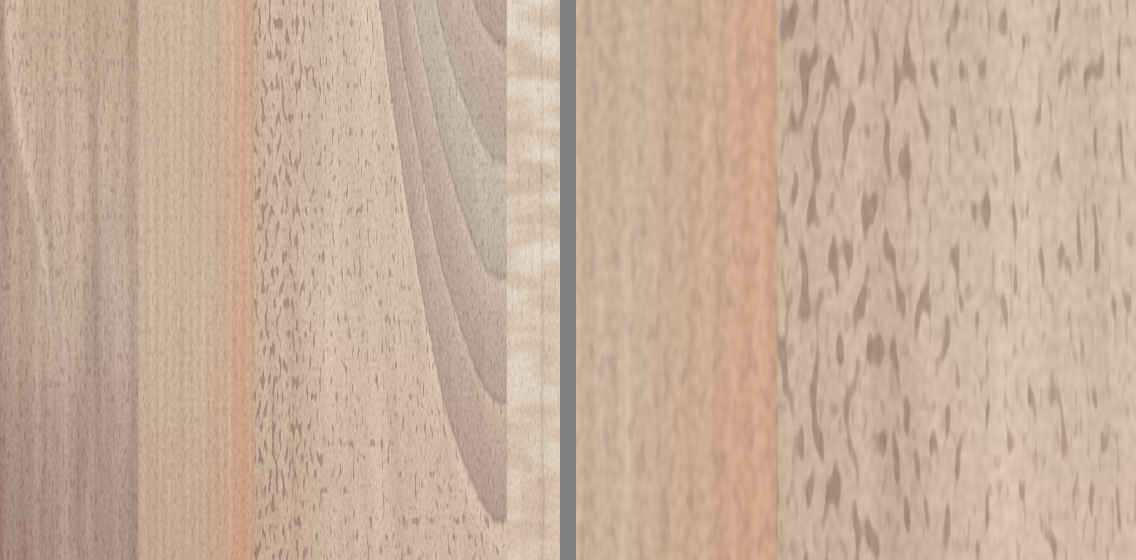
Left: the whole. Right: its middle third, enlarged.
Write a three.js fragment shader that draws this texture.

```glsl
// Four joined planks of pale walnut: striped, ribbed, cathedral-grained and rippled.
varying vec2 vUv;

const vec3 PALE = vec3(0.86, 0.81, 0.74);
const vec3 CREAM = vec3(0.82, 0.745, 0.665);
const vec3 TAN = vec3(0.775, 0.69, 0.605);
const vec3 PEACH = vec3(0.81, 0.665, 0.56);
const vec3 TAUPE = vec3(0.70, 0.625, 0.575);
const vec3 SAGE = vec3(0.735, 0.70, 0.64);
const vec3 UMBER = vec3(0.52, 0.43, 0.38);

// Plank seams, from left to right
const float SEAM_A = 0.247;
const float SEAM_B = 0.453;
const float SEAM_C = 0.905;

vec2 hashGradient(vec2 cell) {
  vec3 q = fract(cell.xyx * vec3(0.1031, 0.1030, 0.0973));
  q += dot(q, q.yzx + 33.33);
  float angle = 6.2832 * fract((q.x + q.y) * q.z);
  return vec2(cos(angle), sin(angle));
}

// Gradient noise, about -0.7 to 0.7
float gradientNoise(vec2 p) {
  vec2 i = floor(p);
  vec2 f = p - i;
  vec2 u = f * f * f * (f * (f * 6.0 - 15.0) + 10.0);
  vec2 e = vec2(0.0, 1.0);
  float a = dot(hashGradient(i), f);
  float b = dot(hashGradient(i + e.yx), f - e.yx);
  float c = dot(hashGradient(i + e.xy), f - e.xy);
  float d = dot(hashGradient(i + e.yy), f - e.yy);
  return mix(mix(a, b, u.x), mix(c, d, u.x), u.y);
}

// Long vertical streaks in three octaves
float streaks(vec2 p, float frequency) {
  float sum = 0.0;
  float weight = 0.6;
  vec2 scale = vec2(frequency, 1.5);
  for (int i = 0; i < 3; i++) {
    sum += weight * gradientNoise(p * scale + 17.0 * float(i));
    scale *= vec2(2.1, 2.4);
    weight *= 0.65;
  }
  return sum;
}

// Short dark dashes along the grain
float pores(vec2 p, vec2 scale, float threshold) {
  return smoothstep(threshold, threshold + 0.28, gradientNoise(p * scale));
}

// Soft bump around zero
float band(float offset, float width) {
  return exp(-offset * offset / (width * width));
}

vec3 stripedPlank(vec2 p) {
  float bend = p.x - 0.085 + 0.075 * smoothstep(0.4, 0.95, p.y);
  vec3 color = mix(TAUPE, TAN, smoothstep(0.1, 0.95, p.y + 0.5 * streaks(p, 9.0)));
  color += 0.11 * streaks(p + vec2(0.012 * p.y, 0.0), 38.0);
  color += 0.055 * band(bend - 0.006, 0.008) * smoothstep(0.2, 0.6, p.y);
  color -= 0.035 * smoothstep(0.004, -0.004, bend);
  color -= 0.05 * (band(p.x - 0.172, 0.006) + band(p.x - 0.238, 0.012));
  return mix(color, UMBER, 0.27 * pores(p, vec2(190.0, 40.0), 0.12));
}

vec3 ribbedPlank(vec2 p) {
  float ribs = sin(p.x * 400.0 + 2.5 * gradientNoise(p * vec2(22.0, 1.5)));
  vec3 color = mix(TAN + 0.01, PEACH, smoothstep(0.36, 0.44, p.x + 0.03 * streaks(p, 12.0)));
  color += 0.016 * ribs + 0.045 * streaks(p, 50.0);
  return mix(color, UMBER, 0.14 * pores(p, vec2(200.0, 50.0), 0.12));
}

vec3 cathedralPlank(vec2 p) {
  // Nested arches whose lowest points meet the right seam
  float reach = SEAM_C - p.x;
  float arch = p.y - 18.0 * reach * reach + 0.025 * gradientNoise(p * vec2(14.0, 5.0));
  arch += 0.008 * gradientNoise(p * vec2(90.0, 30.0));
  float ring = (arch - 0.06) / 0.215;
  float phase = fract(ring);
  float inside = smoothstep(-0.03, 0.03, ring);
  float step01 = smoothstep(0.0, 0.05, phase);
  float shade = step01 * (1.0 - 0.75 * smoothstep(0.1, 1.0, phase));

  // Grey, heavily pored strip on the left, cream in the middle
  float greyStrip = 1.0 - smoothstep(0.50, 0.60, p.x + 0.05 * streaks(p, 10.0));
  vec3 color = mix(CREAM, TAN, 0.65 * greyStrip);
  vec3 heart = mix(TAUPE + 0.015, SAGE, band(ring - 2.6, 0.6));
  color = mix(color, heart, inside * (0.35 + 0.6 * shade));
  color += 0.035 * band(ring + 0.1, 0.13) + 0.03 * inside * band(phase - 0.96, 0.06);
  color -= 0.045 * inside * band(phase - 0.06, 0.03);
  color += 0.075 * streaks(p + vec2(0.03 * p.y, 0.0), 30.0) * (1.0 - 0.5 * inside);

  // Pores lean with the arches
  vec2 leaning = p + vec2(0.07 * p.y * smoothstep(0.55, 0.85, p.x), 0.0);
  float dashes = pores(leaning, vec2(165.0, 36.0), mix(0.22, 0.06, greyStrip));
  float fine = pores(leaning + 3.7, vec2(260.0, 60.0), 0.18);
  color = mix(color, UMBER, dashes * mix(0.46, 0.52, greyStrip) * (1.0 - 0.5 * inside));
  return mix(color, UMBER, 0.2 * fine);
}

vec3 rippledPlank(vec2 p) {
  float ripple = gradientNoise(vec2(p.x * 9.0, p.y * 19.0 + 3.0 * p.x));
  ripple += 0.6 * gradientNoise(vec2(p.x * 16.0, p.y * 43.0));
  vec3 color = mix(CREAM + 0.01, PALE, smoothstep(-0.4, 0.4, ripple));
  color += 0.045 * ripple * smoothstep(0.1, 0.5, p.y) + 0.04 * streaks(p, 45.0);
  color -= 0.05 * band(p.x - 0.968 - 0.006 * gradientNoise(p.yy * 4.0), 0.0025);
  return mix(color, UMBER, 0.16 * pores(p, vec2(170.0, 40.0), 0.25));
}

float seam(float x, float edge) {
  return smoothstep(edge - 0.0015, edge + 0.0015, x);
}

void main() {
  vec2 p = vUv;
  vec3 color = mix(stripedPlank(p), ribbedPlank(p), seam(p.x, SEAM_A));
  color = mix(color, cathedralPlank(p), seam(p.x, SEAM_B));
  color = mix(color, rippledPlank(p), seam(p.x, SEAM_C));

  // Fine fibre, then rosy light below and a dim left edge
  color += 0.055 * gradientNoise(p * vec2(240.0, 110.0));
  color -= vec3(0.015, 0.045, 0.045) * smoothstep(0.5, 0.0, p.y) * (1.0 - 0.5 * p.x);
  color -= vec3(0.05, 0.06, 0.04) * smoothstep(0.03, 0.0, p.x);
  gl_FragColor = vec4(clamp(color, 0.0, 1.0), 1.0);
}
```
